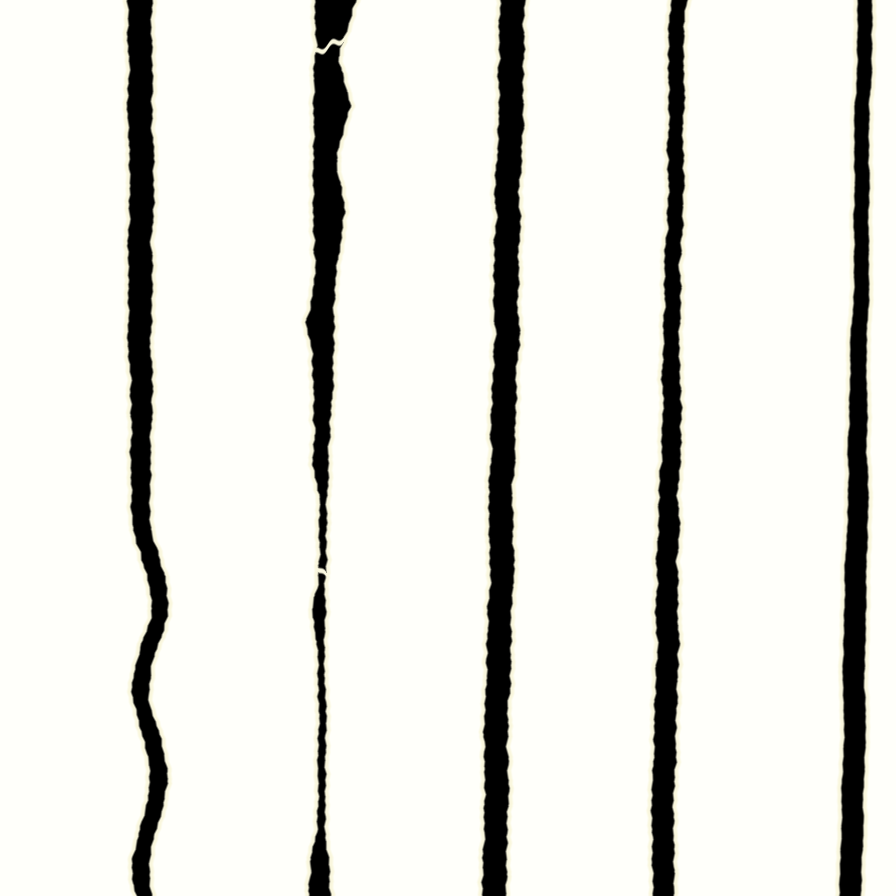
Reproduce this pattern procedurally as a Shadertoy shader.

```glsl
const int LINE_COUNT = 5;
const int WAVY_LINE = 0;
const int WORN_LINE = 1;

// Per line, from left to right: centre and half width at each end, roughness
const float BOTTOM_X[5] = float[5](0.157, 0.358, 0.551, 0.739, 0.950);
const float TOP_X[5] = float[5](0.157, 0.363, 0.572, 0.757, 0.965);
const float BOTTOM_HALF[5] = float[5](0.0095, 0.0040, 0.0132, 0.0122, 0.0122);
const float TOP_HALF[5] = float[5](0.0135, 0.0120, 0.0138, 0.0086, 0.0082);
const float ROUGHNESS[5] = float[5](0.0042, 0.0046, 0.0046, 0.0044, 0.0022);

const float FINE_CELLS = 78.0;
const float COARSE_CELLS = 29.0;
const float WANDER = 0.0009;
const float WAVE_PERIOD = 0.202;
const float WAVE_SIZE = 0.0105;
const float CRACK_HALF = 0.0028;
const float EDGE_SOFTNESS = 0.0016;
const float HALO_WIDTH = 0.0062;

const vec3 PAPER = vec3(1.0, 1.0, 0.98);
const vec3 HALO = vec3(0.98, 0.97, 0.87);
const vec3 INK = vec3(0.0);
const float TAU = 6.2832;

float hash(float n, float seed) {
    return fract(sin(n * 127.1 + seed * 311.7) * 4375.85);
}

// Distance to the nearest jittered point along one axis
float cellNoise(float t, float seed) {
    float cell = floor(t);
    float nearest = 1.0;
    for (int i = -1; i <= 1; i++) {
        float n = cell + float(i);
        nearest = min(nearest, abs(t - n - hash(n, seed)));
    }
    return nearest;
}

float raggedEdge(float y, float seed) {
    float fine = cellNoise(y * FINE_CELLS, seed);
    float coarse = cellNoise(y * COARSE_CELLS, seed + 7.3);
    return 0.55 * fine + 0.6 * coarse - 0.32;
}

float wander(float y, float seed) {
    return sin(y * 23.0 + seed * 2.1) + 0.7 * sin(y * 51.0 + seed * 4.7)
         + 0.4 * sin(y * 97.0 + seed * 1.3);
}

float bulge(float y, float centre, float radius) {
    return max(0.0, 1.0 - abs(y - centre) / radius);
}

float crack(vec2 p, vec2 centre, float slope) {
    vec2 q = p - centre;
    float zigzag = 0.003 * sin(q.x * 330.0);
    return CRACK_HALF - abs(q.y - slope * q.x - zigzag);
}

// Horizontal signed distance to one worn line, negative inside
float lineDistance(vec2 p, int id) {
    float y = p.y;
    float seed = float(id) + 1.0;
    float centre = mix(BOTTOM_X[id], TOP_X[id], y) + WANDER * wander(y, seed);
    float halfWidth = mix(BOTTOM_HALF[id], TOP_HALF[id], smoothstep(0.3, 0.75, y));
    float leftSwell = 0.0;
    float rightSwell = 0.0;

    if (id == WAVY_LINE) {
        float fade = 1.0 - smoothstep(0.38, 0.48, y);
        centre += WAVE_SIZE * fade * (1.0 - cos(TAU * (y - 0.03) / WAVE_PERIOD));
    }
    if (id == WORN_LINE) {
        // Thin lower stroke with a foot, blots to the right above, to the left below
        halfWidth = mix(0.0040, 0.0118, smoothstep(0.43, 0.60, y));
        halfWidth += 0.0075 * (1.0 - smoothstep(0.02, 0.09, y));
        for (int i = 0; i < 3; i++) {
            float k = float(i);
            rightSwell += (0.023 - 0.005 * k) * bulge(y, 1.0 - 0.118 * k, 0.064);
            leftSwell += 0.0075 * bulge(y, 0.64 - 0.16 * k, 0.036);
        }
    }

    float rough = ROUGHNESS[id];
    float left = centre - halfWidth - leftSwell + rough * raggedEdge(y, seed);
    float right = centre + halfWidth + rightSwell - rough * raggedEdge(y, seed + 20.0);
    float d = max(left - p.x, p.x - right);

    if (id == WORN_LINE) {
        d = max(d, crack(p, vec2(0.366, 0.948), 0.5));
        d = max(d, crack(p, vec2(0.358, 0.363), -1.1));
    }
    return d;
}

void mainImage(out vec4 fragColor, in vec2 fragCoord) {
    vec2 p = fragCoord / iResolution.xy;

    float d = 1.0;
    for (int i = 0; i < LINE_COUNT; i++) {
        d = min(d, lineDistance(p, i));
    }

    // Paper, warm fringe, then ink
    float soft = max(EDGE_SOFTNESS, 0.75 / iResolution.x);
    float fringe = 1.0 - smoothstep(0.45 * HALO_WIDTH, HALO_WIDTH, d);
    float ink = 1.0 - smoothstep(-soft, soft, d);
    vec3 color = mix(PAPER, HALO, fringe);
    color = mix(color, INK, ink);
    fragColor = vec4(color, 1.0);
}
```
